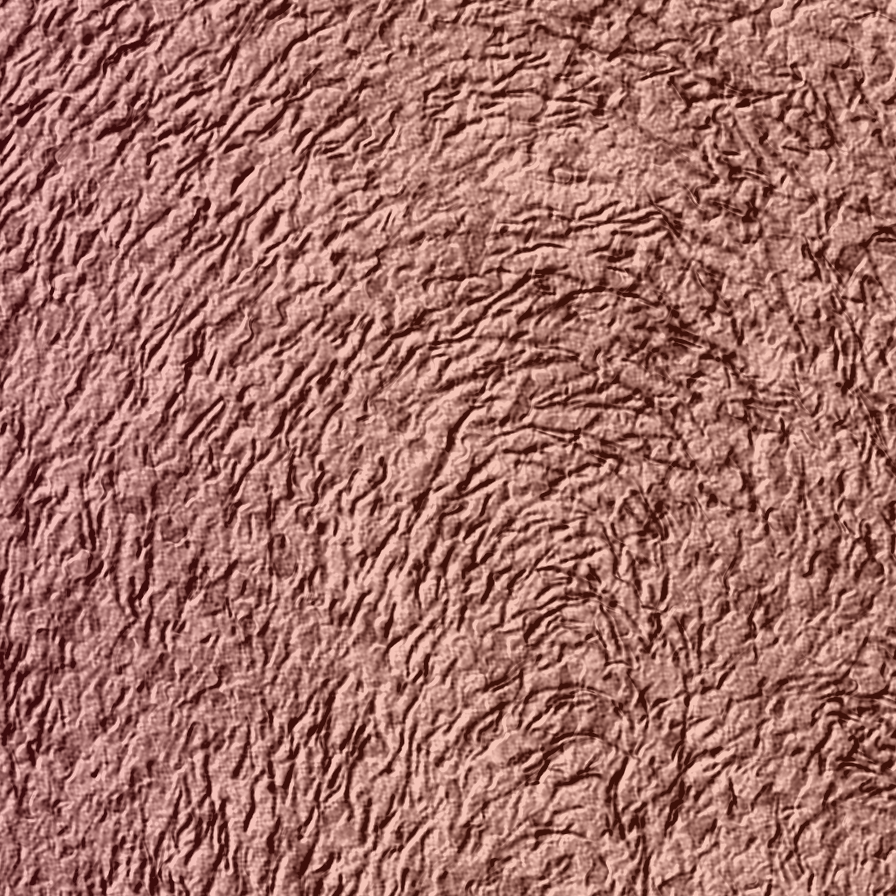
A Shadertoy shader for this texture:

```glsl
// Swirled pink stucco: curved trowel grooves laid along two swirls over a
// sandy, pitted grain. Grooves are scattered per grid cell into a height
// field, which is then embossed with light from the upper left.

const vec3 SHADOW_BROWN = vec3(0.26, 0.08, 0.05);
const vec3 LIT_PINK = vec3(0.91, 0.72, 0.67);
const vec3 MIDTONE_WARMTH = vec3(0.005, -0.010, -0.012);
const vec3 MAUVE_TINT = vec3(-0.005, -0.02, 0.015);
const vec2 MAIN_SWIRL = vec2(0.64, 0.30);
const vec2 CORNER_SWIRL = vec2(0.97, 0.03);
const vec2 LIGHT_DIR = vec2(-0.77, 0.64);

float hash(vec2 p) {
    return fract(sin(dot(p, vec2(127.1, 311.7))) * 43758.5453);
}

float noise(vec2 p) {
    vec2 i = floor(p);
    vec2 f = fract(p);
    f = f * f * (3.0 - 2.0 * f);
    float low = mix(hash(i), hash(i + vec2(1.0, 0.0)), f.x);
    float high = mix(hash(i + vec2(0.0, 1.0)), hash(i + vec2(1.0, 1.0)), f.x);
    return mix(low, high, f.y);
}

vec2 rotate(vec2 p, float angle) {
    float c = cos(angle);
    float s = sin(angle);
    return vec2(c * p.x - s * p.y, s * p.x + c * p.y);
}

// Shifts a point by up to half the amount, at the given frequency.
vec2 warp(vec2 p, float frequency, float amount) {
    vec2 q = rotate(p, 0.4) * frequency;
    return p + amount * (vec2(noise(q), noise(q + 57.0)) - 0.5);
}

// Vector from the swirl that governs this place; its normal is the sweep.
// Below the main swirl the sweep runs straight down.
vec2 swirlRadius(vec2 p) {
    vec2 corner = p - CORNER_SWIRL;
    if (length(corner) < 0.30) return corner;
    vec2 r = p - MAIN_SWIRL;
    return vec2(r.x, max(0.75 * r.y, 0.06));
}

// Bent groove with pointed ends: 1 on its centre line, 0 outside.
float groove(vec2 d, vec2 dir, float halfLen, float width, float bend) {
    float along = dot(d, dir);
    float across = dot(d, vec2(-dir.y, dir.x)) - bend * along * along;
    float taper = max(1.0 - along * along / (halfLen * halfLen), 0.0);
    float w = width * mix(0.6, 1.0, taper);
    return exp(-across * across / (w * w)) * smoothstep(0.0, 0.7, taper);
}

// One groove per grid cell, kept with the given chance.
float grooveLayer(vec2 p, float cells, float width, float chance, float seed) {
    vec2 home = floor(p * cells);
    float deepest = 0.0;
    for (int y = -1; y <= 1; y++) {
        for (int x = -1; x <= 1; x++) {
            vec2 cell = home + vec2(float(x), float(y));
            vec2 key = cell + seed;
            if (hash(key + 3.3) > chance) continue;
            vec2 centre = (cell + vec2(hash(key), hash(key + 17.7))) / cells;
            vec2 radius = swirlRadius(centre);
            float wander = mix(0.5, 1.0, smoothstep(0.45, 0.85, centre.x));
            float angle = atan(radius.x, -radius.y) + wander * (hash(key + 5.1) - 0.5) * 1.5;
            vec2 dir = vec2(cos(angle), sin(angle));
            float halfLen = mix(0.5, 0.95, hash(key + 9.2)) / cells;
            float bend = 0.5 / max(length(radius), 0.11) + 8.0 * (hash(key + 1.9) - 0.5);
            float depth = mix(0.7, 1.3, hash(key + 7.4));
            float w = width * mix(0.75, 1.2, hash(key + 2.6));
            deepest = max(deepest, depth * groove(p - centre, dir, halfLen, w, bend));
        }
    }
    return deepest;
}

// Sand of two sizes with irregular pits, slightly drawn out along the sweep.
float grainHeight(vec2 p) {
    vec2 q = rotate(warp(p, 70.0, 0.012), -1.1) * vec2(0.65, 1.1);
    float sand = 0.85 * (noise(q * 185.0) - 0.5);
    float dust = 0.55 * (noise(rotate(p, 0.7) * 310.0) - 0.5);
    float pits = smoothstep(0.52, 0.82, noise(q * 82.0 + 31.0));
    return sand + dust - 0.85 * pits;
}

float plasterHeight(vec2 p) {
    // A small warp makes the groove edges ragged.
    vec2 ragged = warp(p, 50.0, 0.008);
    float cut = grooveLayer(ragged, 10.0, 0.0050, 0.85, 11.0);
    cut = max(cut, grooveLayer(ragged, 15.0, 0.0047, 0.75, 83.0));
    cut = max(cut, grooveLayer(ragged, 24.0, 0.0042, 0.60, 147.0));
    cut = max(cut, 0.9 * grooveLayer(ragged, 40.0, 0.0038, 0.50, 211.0));
    float strength = mix(0.55, 1.3, smoothstep(0.2, 0.7, noise(rotate(p, 0.8) * 11.0 + 4.0)));
    return grainHeight(p) - cut * strength;
}

void mainImage(out vec4 fragColor, in vec2 fragCoord) {
    vec2 p = fragCoord / iResolution.y;

    // Emboss: compare the heights on both sides along the light.
    vec2 stepToLight = LIGHT_DIR * 0.0021;
    float nearLight = plasterHeight(p + stepToLight);
    float awayLight = plasterHeight(p - stepToLight);
    float slope = awayLight - nearLight;
    float cavity = 0.5 * (awayLight + nearLight);

    float tone = 0.77 + 0.64 * slope + 0.33 * cavity;
    tone += 0.18 * (noise(rotate(p, 0.5) * 6.0) - 0.5);
    tone += 0.16 * (noise(rotate(p, 0.9) * 22.0) - 0.5);
    tone = clamp(tone, -0.03, 1.08);

    vec3 colour = mix(SHADOW_BROWN, LIT_PINK, tone);
    colour += MIDTONE_WARMTH * max(4.0 * tone * (1.0 - tone), 0.0);
    colour += MAUVE_TINT * (1.0 - smoothstep(0.0, 0.55, p.x));
    fragColor = vec4(clamp(colour, 0.0, 1.0), 1.0);
}
```
